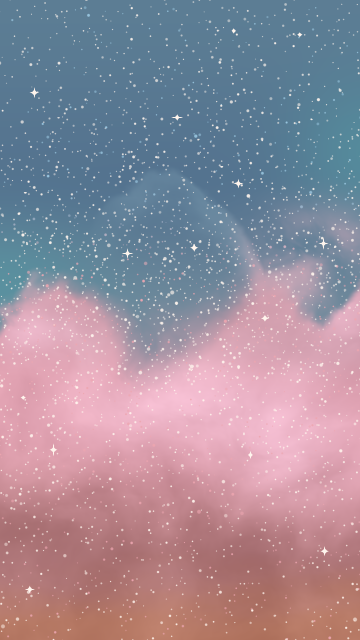
Write a WebGL 1 fragment shader that draws this background.

```glsl
precision highp float;
uniform vec2 u_resolution;

const vec3 SKY_TOP = vec3(0.36, 0.49, 0.58);
const vec3 SKY_DEEP = vec3(0.33, 0.45, 0.56);
const vec3 SKY_HAZE = vec3(0.44, 0.54, 0.61);
const vec3 TEAL = vec3(0.33, 0.58, 0.63);
const vec3 WISP_BLUE = vec3(0.52, 0.65, 0.72);
const vec3 WISP_PINK = vec3(0.83, 0.67, 0.73);
const vec3 CLOUD_EDGE = vec3(0.80, 0.60, 0.66);
const vec3 CLOUD_PINK = vec3(0.87, 0.62, 0.68);
const vec3 CLOUD_LIGHT = vec3(0.96, 0.75, 0.83);
const vec3 DUSK_ROSE = vec3(0.66, 0.44, 0.45);
const vec3 DUSK_ORANGE = vec3(0.72, 0.48, 0.40);
const vec3 STAR_WARM = vec3(1.0, 0.96, 0.93);
const vec3 STAR_CORAL = vec3(0.93, 0.65, 0.69);
const vec3 STAR_BLUE = vec3(0.62, 0.80, 0.90);
const float STAR_DENSITY = 0.42;
const float STAR_RADIUS = 0.0009;
const float SPARKLE_ROWS = 9.0;
const float SPARKLE_CHANCE = 0.32;
const mat2 TURN = mat2(0.8, 0.6, -0.6, 0.8);

vec2 hash(vec2 p) {
  vec3 q = fract(p.xyx * vec3(0.1031, 0.1030, 0.0973));
  q += dot(q, q.yzx + 33.33);
  return fract((q.xx + q.yz) * q.zy);
}

float noise(vec2 p) {
  vec2 i = floor(p), f = fract(p);
  f = f * f * (3.0 - 2.0 * f);
  float low = mix(hash(i).x, hash(i + vec2(1.0, 0.0)).x, f.x);
  float high = mix(hash(i + vec2(0.0, 1.0)).x, hash(i + 1.0).x, f.x);
  return mix(low, high, f.y);
}

float fbm(vec2 p) {
  float sum = 0.0, amp = 0.5;
  for (int i = 0; i < 5; i++) {
    sum += amp * noise(p);
    p = TURN * p * 2.03 + 7.3;
    amp *= 0.5;
  }
  return sum;
}

float bump(float x, float center, float width) {
  float d = (x - center) / width;
  return exp(-d * d);
}

float glow(vec2 uv, vec2 center, vec2 size) {
  vec2 d = (uv - center) / size;
  return exp(-dot(d, d));
}

vec3 sky(vec2 uv) {
  vec3 col = mix(SKY_DEEP, SKY_TOP, smoothstep(0.7, 1.0, uv.y));
  col = mix(col, SKY_HAZE, 1.0 - smoothstep(0.48, 0.72, uv.y));
  col = mix(col, TEAL, 0.75 * glow(uv, vec2(0.0, 0.55), vec2(0.28, 0.10)));
  return mix(col, TEAL, 0.7 * glow(uv, vec2(1.03, 0.76), vec2(0.22, 0.12)));
}

// Pale arch of vapour, turning pink on its right flank
vec3 addWisps(vec3 col, vec2 uv, float n) {
  float arch = uv.x - 0.47;
  float ridge = max(0.715 - 2.0 * arch * arch, 0.575);
  float d = uv.y - ridge + (n - 0.48) * 0.11;
  float veil = smoothstep(-0.09, -0.005, d) * (1.0 - smoothstep(0.0, 0.025, d));
  veil *= smoothstep(0.22, 0.36, uv.x) * (1.0 - smoothstep(0.84, 0.96, uv.x));
  float pink = smoothstep(0.6, 0.78, uv.x);
  col = mix(col, mix(WISP_BLUE, WISP_PINK, pink), veil * mix(0.38, 0.8, pink) * (0.4 + n));
  float haze = glow(uv, vec2(0.9, 0.61), vec2(0.17, 0.06));
  return mix(col, WISP_PINK, haze * smoothstep(0.3, 0.75, n) * 0.75);
}

vec3 cloudBody(vec2 uv, float n) {
  float y = uv.y + 0.06 * (uv.x - 0.5) + 0.09 * (n - 0.48);
  float streak = fbm(vec2(uv.x * 2.0, uv.y * 16.0)) - 0.48;
  vec3 col = mix(DUSK_ORANGE, DUSK_ROSE, smoothstep(0.0, 0.15, uv.y + streak * 0.12));
  col = mix(col, CLOUD_PINK, smoothstep(0.12, 0.33, y));
  col = mix(col, CLOUD_EDGE, smoothstep(0.39, 0.49, y));
  float light = glow(uv, vec2(0.55, 0.37), vec2(0.34, 0.065));
  light += 0.75 * glow(uv, vec2(0.82, 0.29), vec2(0.20, 0.08));
  light += 0.65 * glow(uv, vec2(0.07, 0.48), vec2(0.13, 0.04));
  light += 0.75 * glow(uv, vec2(0.97, 0.51), vec2(0.10, 0.06));
  col = mix(col, CLOUD_LIGHT, clamp(light * (0.35 + 1.1 * n), 0.0, 1.0));
  return col + (n - 0.48) * 0.14 + streak * 0.06;
}

// Billowing upper edge: crisp at the sides, hazy in the middle
float cloudMask(vec2 uv, float n) {
  float top = 0.465 + 0.095 * bump(uv.x, 0.20, 0.10) + 0.04 * bump(uv.x, 0.0, 0.12);
  top += 0.08 * bump(uv.x, 0.72, 0.12) + 0.10 * bump(uv.x, 1.02, 0.09);
  float soft = mix(0.018, 0.085, bump(uv.x, 0.46, 0.26));
  return smoothstep(-soft, soft, top - uv.y + (n - 0.48) * 0.15);
}

vec3 addStars(vec3 col, vec2 p, float y, float px) {
  float density = STAR_DENSITY * (0.35 + 0.65 * bump(y, 0.54, 0.22));
  for (int i = 0; i < 5; i++) {
    float k = float(i);
    float scale = 110.0 - 20.0 * k;
    vec2 g = TURN * p * scale + 40.0 + 31.7 * k;
    vec2 cell = floor(g), kind = hash(cell + 57.0), look = hash(cell + 113.0);
    float d = length(fract(g) - 0.2 - 0.6 * hash(cell)) / scale;
    float r = STAR_RADIUS * (1.0 + 0.38 * k) * (0.6 + 0.8 * look.x);
    float disc = 1.0 - smoothstep(r - px, r + px, d);
    vec3 tint = mix(STAR_BLUE, STAR_CORAL, 1.0 - smoothstep(0.55, 0.72, y));
    tint = mix(STAR_WARM, tint, step(0.82, look.y));
    float present = step(kind.x, density * (1.0 - 0.15 * k));
    col = mix(col, tint, disc * present * (0.45 + 0.5 * kind.y));
  }
  return col;
}

// Four-pointed stars
vec3 addSparkles(vec3 col, vec2 p, float px) {
  vec2 g = p * SPARKLE_ROWS + 12.0;
  vec2 cell = floor(g), kind = hash(cell + 29.0);
  vec2 d = abs(fract(g) - 0.2 - 0.6 * hash(cell)) / SPARKLE_ROWS;
  float r = mix(0.006, 0.011, kind.y);
  float arms = sqrt(d.x) + sqrt(d.y);
  float shape = 1.0 - smoothstep(0.6 * r, r + px, arms * arms);
  shape = max(shape, 1.0 - smoothstep(0.2 * r, 0.2 * r + 2.0 * px, length(d)));
  return mix(col, STAR_WARM, shape * step(kind.x, SPARKLE_CHANCE));
}

void main() {
  vec2 uv = gl_FragCoord.xy / u_resolution;
  vec2 p = gl_FragCoord.xy / u_resolution.y;
  float px = 0.75 / u_resolution.y;
  float n = fbm(p * 9.0 + 1.5 * fbm(p * 5.0 + 3.0));
  vec3 col = addWisps(sky(uv), uv, n);
  col = mix(col, cloudBody(uv, n), cloudMask(uv, n));
  col = addStars(col, p, uv.y, px);
  gl_FragColor = vec4(addSparkles(col, p, px), 1.0);
}
```
